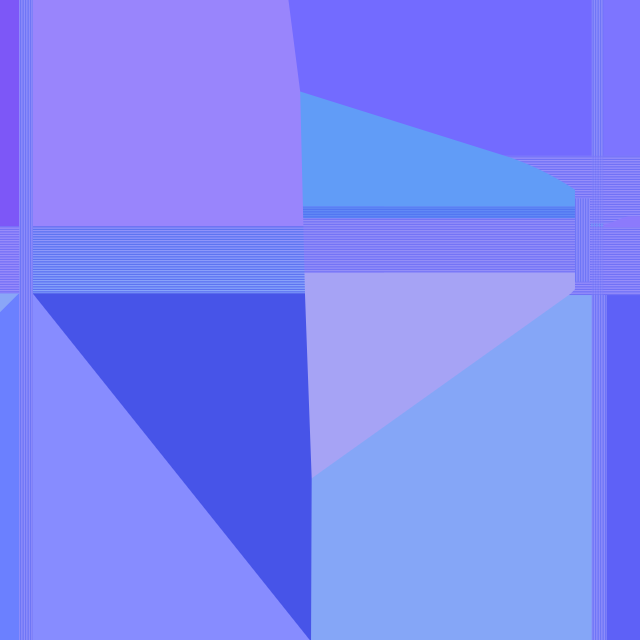
Reproduce this background procedurally as a Shadertoy shader.

```glsl
float px;

// Coverage of a signed distance that is positive inside
float fill(float d) { return clamp(d / px + 0.5, 0.0, 1.0); }

float box(vec2 p, vec2 lo, vec2 hi) {
    vec2 d = min(p - lo, hi - p);
    return fill(min(d.x, d.y));
}

void paint(inout vec3 col, vec3 tint, float mask) { col = mix(col, tint, mask); }

// Fine lines that fade to their mean when too small to resolve
float stripes(float t) {
    float contrast = 1.0 - smoothstep(0.0022, 0.0038, px);
    return 0.5 - 0.5 * contrast * sin(6.2831853 * 256.0 * t);
}

// Bent seam between the left and right halves
float seam(float y) {
    float x = mix(0.486, 0.487, clamp(y / 0.2526, 0.0, 1.0));
    x -= 0.0105 * clamp((y - 0.2526) / 0.289, 0.0, 1.0);
    x -= 0.0075 * clamp((y - 0.5417) / 0.3153, 0.0, 1.0);
    return x - 0.0183 * clamp((y - 0.857) / 0.143, 0.0, 1.0);
}

void mainImage(out vec4 fragColor, in vec2 fragCoord) {
    vec2 p = fragCoord / iResolution.xy;
    px = 1.0 / min(iResolution.x, iResolution.y);
    float rows = stripes(p.y), columns = stripes(p.x);

    // Left half: lavender panel above two diagonal facets
    vec3 left = mix(vec3(0.28, 0.33, 0.91), vec3(0.53, 0.55, 1.0),
                    fill((0.5404 - 1.251 * (p.x - 0.052) - p.y) * 0.624));
    paint(left, vec3(0.60, 0.52, 0.99), fill(p.y - 0.646));
    float rise = clamp((p.y - 0.5417) / 0.104, 0.0, 1.0);
    vec3 leftLines = mix(vec3(0.36, 0.45, 0.95),
                         mix(vec3(0.53, 0.65, 0.98), vec3(0.57, 0.57, 0.98), rise), rows);
    paint(left, leftLines, box(p, vec2(-1.0, 0.5417), vec2(1.0, 0.646)));

    // Right half: violet sky and light blue ground
    vec3 right = mix(vec3(0.52, 0.65, 0.97), vec3(0.45, 0.42, 1.0), fill(p.y - 0.539));
    vec3 violetLines = mix(vec3(0.44, 0.44, 0.97), vec3(0.59, 0.56, 0.98), rows);
    paint(right, violetLines, box(p, vec2(0.6, 0.539), vec2(2.0, 0.7565)));

    // Blue wedge with a rounded shoulder
    float bend = max(p.x - 0.788, 0.0);
    float shoulder = 0.857 - 0.314 * (p.x - 0.469) - 1.52 * bend * bend;
    float wedge = min(shoulder - p.y, min(p.y - 0.677, 0.8984 - p.x));
    paint(right, vec3(0.38, 0.61, 0.97), fill(wedge));

    // Lined belt between the wedge and the pale facet
    vec3 belt = mix(vec3(0.45, 0.45, 0.97), vec3(0.58, 0.56, 0.97), rows);
    paint(belt, mix(vec3(0.32, 0.46, 0.95), vec3(0.38, 0.54, 0.96), rows), fill(p.y - 0.659));
    paint(right, belt, box(p, vec2(0.0, 0.574), vec2(0.8984, 0.677)));

    // Pale facet, cut by a diagonal and a small corner
    float facet = min(0.574 - p.y, 0.8984 - p.x);
    facet = min(facet, (p.y - 0.2526 - 0.713 * (p.x - 0.487)) * 0.814);
    facet = min(facet, (p.y - p.x + 0.3505) * 0.707);
    paint(right, vec3(0.65, 0.64, 0.96), fill(facet));

    vec3 col = mix(left, right, fill(p.x - seam(p.y)));

    // Outer left strip
    vec3 edge = mix(vec3(0.42, 0.50, 1.0), vec3(0.49, 0.34, 0.97), fill(p.y - 0.646));
    paint(edge, vec3(0.54, 0.65, 0.97),
          fill(min(0.5417 - p.y, (p.y - 0.512 - p.x) * 0.707)));
    paint(edge, mix(vec3(0.46, 0.44, 0.97), vec3(0.60, 0.55, 0.98), rows),
          box(p, vec2(-1.0, 0.5417), vec2(1.0, 0.646)));
    paint(col, edge, fill(0.030 - p.x));

    // Outer right strip
    edge = mix(vec3(0.37, 0.38, 0.97), vec3(0.49, 0.46, 1.0), fill(p.y - 0.7565));
    paint(edge, violetLines, box(p, vec2(0.0, 0.539), vec2(2.0, 0.7565)));
    paint(col, edge, fill(p.x - 0.943));

    // Vertical lined bands
    vec3 bandLines = mix(vec3(0.43, 0.46, 0.97), vec3(0.56, 0.55, 0.98), columns);
    paint(col, bandLines, box(p, vec2(0.030, -1.0), vec2(0.0515, 2.0)));
    float bandEnd = mix(0.948, 0.9427, step(0.539, p.y));
    float crossing = box(p, vec2(0.0, 0.539), vec2(2.0, 0.7565));
    paint(col, bandLines, box(p, vec2(0.9245, -1.0), vec2(bandEnd, 2.0)) * (1.0 - 0.6 * crossing));
    paint(col, bandLines, box(p, vec2(0.8984, 0.56), vec2(0.922, 0.69)));

    // Thin sliver and sparkle at the right crossing
    float crest = 0.650 + 0.012 * smoothstep(0.943, 0.985, p.x);
    paint(col, vec3(0.55, 0.48, 0.99),
          fill(min(p.x - 0.943, min(crest - p.y, p.y - 0.645))));
    paint(col, vec3(0.42, 0.62, 0.97), 0.7 * columns * box(p, vec2(0.923, 0.646), vec2(0.943, 0.651)));

    fragColor = vec4(col, 1.0);
}
```
